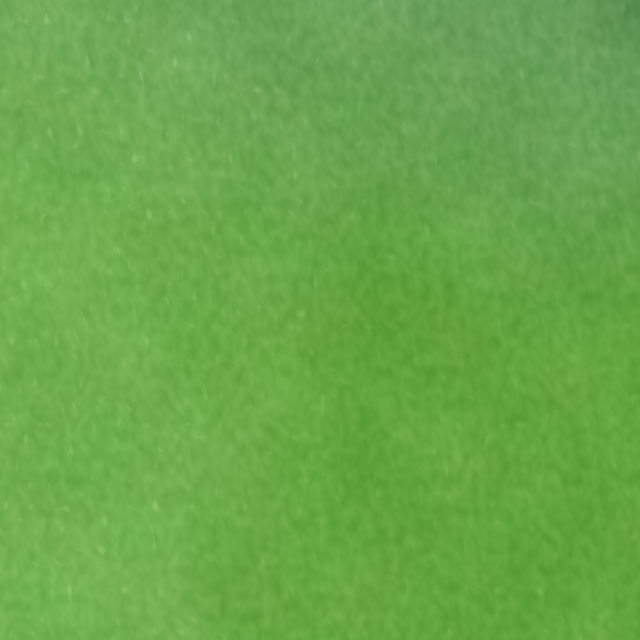
Write a three.js fragment shader that draws this texture.

```glsl
// Soft, slightly blurred lawn: a broad colour gradient (cool at the top, light at
// the left, deep green at the lower right) overlaid with gradient noise at several
// scales for cloudy patches, short upright grain and sparse pale blade tips.

varying vec2 vUv;

// Random unit gradient for a lattice point
vec2 latticeGradient(vec2 cell) {
  vec3 p = fract(vec3(cell.xyx) * vec3(0.1031, 0.1030, 0.0973));
  p += dot(p, p.yzx + 33.33);
  float angle = 6.2832 * fract((p.x + p.y) * p.z);
  return vec2(cos(angle), sin(angle));
}

// Gradient noise, roughly -0.7 to 0.7
float gradientNoise(vec2 p) {
  vec2 cell = floor(p);
  vec2 f = fract(p);
  vec2 blend = f * f * f * (f * (f * 6.0 - 15.0) + 10.0);
  float a = dot(latticeGradient(cell), f);
  float b = dot(latticeGradient(cell + vec2(1.0, 0.0)), f - vec2(1.0, 0.0));
  float c = dot(latticeGradient(cell + vec2(0.0, 1.0)), f - vec2(0.0, 1.0));
  float d = dot(latticeGradient(cell + vec2(1.0, 1.0)), f - vec2(1.0, 1.0));
  return mix(mix(a, b, blend.x), mix(c, d, blend.x), blend.y);
}

// Sum of octaves, each turned and shifted to hide the lattice
float cloudNoise(vec2 p) {
  float sum = 0.0;
  float weight = 1.0;
  for (int i = 0; i < 4; i++) {
    sum += weight * gradientNoise(p);
    p = mat2(1.6, 1.2, -1.2, 1.6) * p + 17.3;
    weight *= 0.62;
  }
  return sum;
}

// Broad colour of the lawn without grain
vec3 lawnColor(vec2 uv) {
  vec3 lightGreen = vec3(0.445, 0.690, 0.310);
  vec3 deepGreen = vec3(0.385, 0.643, 0.240);
  vec3 coolLeft = vec3(0.445, 0.665, 0.350);
  vec3 coolRight = vec3(0.405, 0.620, 0.365);
  float wobble = 0.12 * gradientNoise(uv * 3.0 + 5.0);
  float across = smoothstep(0.15, 0.62, uv.x + wobble);
  vec3 warm = mix(lightGreen, deepGreen, across);
  vec3 cool = mix(coolLeft, coolRight, uv.x);
  float rise = smoothstep(0.45, 1.05, uv.y + 0.12 * (uv.x - 0.5) + wobble);
  return mix(warm, cool, rise);
}

void main() {
  vec2 uv = vUv;
  vec3 color = lawnColor(uv);

  // Cloudy patches of light and of hue
  float patches = cloudNoise(uv * vec2(6.0, 5.0) + 31.0);
  float hue = gradientNoise(uv * 9.0 + 71.0);
  color += patches * vec3(0.036, 0.029, 0.034);
  color += hue * vec3(0.020, -0.004, 0.008);

  // Upright grain, bent a little so that it does not line up
  vec2 bend = 0.006 * vec2(gradientNoise(uv * 19.0), gradientNoise(uv * 19.0 + 43.0));
  vec2 blade = uv + bend;
  blade.x += 0.12 * blade.y;
  float grain = gradientNoise(blade * vec2(58.0, 42.0) + 11.0);
  grain += 0.65 * gradientNoise(blade * vec2(98.0, 68.0) + 57.0);
  color += grain * vec3(0.050, 0.044, 0.047);

  // Pale tips, denser towards the left and top
  float tip = gradientNoise(blade * vec2(72.0, 46.0) + 91.0);
  float tipShare = 0.6 + 0.4 * smoothstep(0.6, 0.0, uv.x - 0.4 * uv.y);
  color += tipShare * smoothstep(0.30, 0.62, tip) * vec3(0.065, 0.050, 0.065);

  // Dim upper right corner
  color -= 0.05 * smoothstep(0.22, 0.0, distance(uv, vec2(1.0, 1.02)));

  gl_FragColor = vec4(color, 1.0);
}
```
